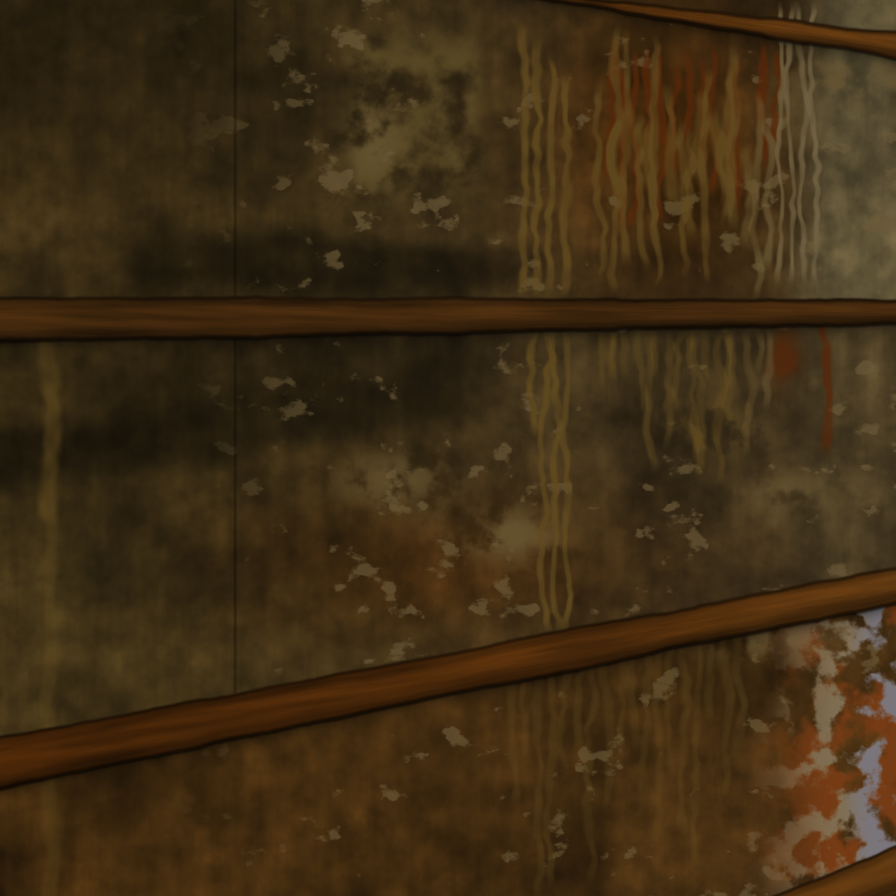
This texture is drawn by a WebGL 1 fragment shader. Its source:

```glsl
precision highp float;
// A dim, weathered wall crossed by sloping timber beams, with mineral drips and rust.
// Soft stains set the broad tones, layered value noise adds grime and chipped paint,
// looped wobbling streaks form the drips, and linear bands carve the beams.
uniform vec2 u_resolution;

float hash(vec2 p) {
  vec3 q = fract(p.xyx * 0.1031);
  q += dot(q, q.yzx + 33.33);
  return fract((q.x + q.y) * q.z);
}

float noise(vec2 p) {
  vec2 i = floor(p), f = fract(p);
  f = f * f * (3.0 - 2.0 * f);
  return mix(mix(hash(i), hash(i + vec2(1, 0)), f.x),
             mix(hash(i + vec2(0, 1)), hash(i + vec2(1, 1)), f.x), f.y);
}

float fbm(vec2 p) {
  float sum = 0.0, amp = 0.52;
  for (int i = 0; i < 5; i++) {
    sum += amp * noise(p);
    p = mat2(1.6, 1.2, -1.2, 1.6) * p + 7.3;
    amp *= 0.5;
  }
  return sum;
}

float band(float v, float lo, float hi, float soft) {
  return smoothstep(lo - soft, lo + soft, v) * (1.0 - smoothstep(hi - soft, hi + soft, v));
}

// Soft elliptical stain
float stain(vec2 p, float x, float y, float rx, float ry) {
  vec2 d = (p - vec2(x, y)) / vec2(rx, ry);
  return exp(-dot(d, d));
}

// Vertical wobbling run of mineral or rust
float drip(vec2 p, float x, float bottom, float top, float width) {
  float bend = 0.013 * (noise(vec2(x * 191.0, p.y * 23.0)) - 0.5)
             + 0.005 * (noise(vec2(x * 97.0, p.y * 75.0)) - 0.5);
  float w = width * (0.5 + noise(vec2(p.y * 38.0, x * 157.0)));
  float core = 1.0 - smoothstep(w * 0.3, w + 0.0015, abs(p.x - x - bend));
  return core * band(p.y, bottom, top, 0.012) * (0.5 + 0.5 * noise(p * vec2(90, 55)));
}

// Timber between two edges, with dark seams and a shadow
vec3 beam(vec3 wall, vec2 p, float lo, float hi, vec3 wood) {
  float wear = 0.005 * (fbm(vec2(p.x * 24.0, lo * 3.0)) - 0.5);
  lo += wear;
  hi -= wear;
  float t = (p.y - lo) / max(hi - lo, 0.002);
  float grain = fbm(vec2(p.x * 9.0, t * 5.0 + p.x * 2.0));
  float light = 0.62 + 0.38 * smoothstep(0.0, 0.55, t) - 0.22 * smoothstep(0.65, 1.0, t);
  wall *= 1.0 - 0.5 * exp(-abs(p.y - lo) * 130.0);
  wall = mix(wall, wood * light * (0.65 + 0.75 * grain), band(p.y, lo, hi, 0.0015));
  return wall * (1.0 - 0.5 * band(p.y, lo - 0.002, lo + 0.003, 0.002)
                     - 0.4 * band(p.y, hi - 0.003, hi + 0.001, 0.002));
}

void main() {
  vec2 p = gl_FragCoord.xy / u_resolution;
  float grime = fbm(p * 8.0), fine = fbm(p * 45.0 + 3.0);
  vec2 q = p + 0.05 * (vec2(grime, fbm(p * 8.0 + 19.0)) - 0.5);
  float beamTop = 0.177 + 0.189 * p.x, beamBottom = 0.12 + 0.207 * p.x;
  float upper = step(0.65, p.y), under = 1.0 - step(beamBottom, p.y);
  float middle = (1.0 - upper) * (1.0 - under);

  // Broad wall tones
  vec3 col = mix(vec3(0.19, 0.145, 0.065), vec3(0.23, 0.18, 0.1), smoothstep(0.1, 0.9, p.x));
  col = mix(col, vec3(0.24, 0.19, 0.09), 0.7 * stain(q, 0.12, 0.34, 0.2, 0.13));
  col = mix(col, vec3(0.25, 0.19, 0.09), 0.6 * stain(q, 0.08, 0.75, 0.2, 0.08));
  col = mix(col, vec3(0.26, 0.15, 0.045), 0.65 * stain(q, 0.5, 0.37, 0.24, 0.08));
  col = mix(col, vec3(0.27, 0.15, 0.035), upper * 0.85 * stain(q, 0.75, 0.85, 0.14, 0.2));
  col = mix(col, vec3(0.34, 0.3, 0.2), (upper + middle * 0.25) * 0.9 * smoothstep(0.86, 0.94, q.x));
  col = mix(col, vec3(0.25, 0.155, 0.05), under * 0.75);

  // Dark damp bands
  float ridge = 0.755 - 0.14 * abs(q.x - 0.33);
  col *= 1.0 - 0.4 * band(q.y, 0.68, ridge, 0.018) * band(q.x, 0.14, 0.6, 0.05);
  col *= 1.0 - 0.35 * band(q.y - 0.16 * q.x, 0.455, 0.52, 0.02) * band(q.x, -0.1, 0.5, 0.08);
  col *= 1.0 - 0.25 * stain(q, 0.15, 0.93, 0.2, 0.12);
  col *= (0.55 + 0.9 * grime) * (0.72 + 0.56 * fine) * (0.85 + 0.3 * fbm(p * vec2(65, 7)));

  // Pale paint and scattered chips
  float window = band(q.x, 0.4, 0.54, 0.012) * band(q.y, 0.79, 0.96, 0.025);
  col = mix(col, vec3(0.34, 0.28, 0.14), window * smoothstep(0.38, 0.7, mix(grime, fine, 0.5)));
  float pale = stain(q, 0.575, 0.41, 0.055, 0.025) + 0.7 * stain(q, 0.45, 0.465, 0.06, 0.025)
             + 0.8 * stain(q, 0.42, 0.84, 0.03, 0.05) + 0.7 * stain(q, 0.89, 0.45, 0.05, 0.025)
             + stain(q, 0.96, 0.915, 0.06, 0.02) + under * stain(p, 0.86, 0.285, 0.07, 0.018);
  col = mix(col, vec3(0.4, 0.33, 0.19), min(pale, 0.9) * smoothstep(0.3, 0.65, fine));
  float chip = smoothstep(0.68, 0.78, fbm(p * vec2(32, 44) + 51.0));
  col = mix(col, vec3(0.42, 0.35, 0.22), chip * 0.65 * smoothstep(0.15, 0.4, p.x));

  // Panel seam and crusted corner
  col *= 1.0 - 0.3 * band(p.x, 0.261, 0.264, 0.0015) * step(beamTop, p.y);
  float crust = under * smoothstep(0.83, 0.94, q.x);
  col = mix(col, vec3(0.46, 0.23, 0.08), crust * smoothstep(0.4, 0.6, fbm(p * 23.0 + 8.0)));
  vec3 lime = mix(vec3(0.5, 0.43, 0.32), vec3(0.48, 0.46, 0.48), smoothstep(0.94, 0.98, q.x));
  col = mix(col, lime, crust * smoothstep(0.48, 0.65, fbm(p * 38.0 + 29.0)));

  // Mineral and rust drips
  float mineral = 0.0, rust = 0.0;
  for (int i = 0; i < 18; i++) {
    float k = float(i), r = hash(vec2(k, 4.7)), s = hash(vec2(k, 18.3));
    float x = 0.665 + 0.0108 * (k + r);
    mineral += upper * 0.8 * drip(p, x, 0.67 + 0.14 * s, 0.97 - 0.14 * r, 0.004 + 0.004 * s);
    mineral += middle * 0.55 * drip(p, x, 0.59 - 0.23 * s * r, 0.627, 0.005);
    mineral += under * 0.35 * drip(p, 0.57 + 0.015 * k, 0.2 * r, 0.24 + 0.005 * k, 0.005);
    rust += upper * drip(p, x + 0.008, 0.74 + 0.13 * r, 0.95 - 0.04 * s, 0.004);
  }
  for (int i = 0; i < 4; i++) {
    float k = float(i);
    mineral += upper * drip(p, 0.583 + 0.016 * k, 0.675, 0.97 - 0.02 * k, 0.005);
    mineral += middle * drip(p, 0.596 + 0.012 * k, 0.52 - 0.22 * step(0.5, k), 0.625, 0.004);
    mineral += upper * drip(p, 0.872 + 0.012 * k, 0.69, 0.99, 0.003);
  }
  mineral += 0.65 * drip(p, 0.055, 0.42, 0.65, 0.014) + 0.4 * drip(p, 0.055, -0.1, 0.44, 0.011);
  mineral += 0.6 * stain(q, 0.8, 0.52, 0.045, 0.025) * smoothstep(0.4, 0.6, fine);
  rust += drip(p, 0.922, 0.5, 0.66, 0.006) + stain(q, 0.875, 0.6, 0.015, 0.025);
  col = mix(col, vec3(0.34, 0.15, 0.035), min(rust, 0.75));
  vec3 pearl = mix(vec3(0.38, 0.29, 0.12), vec3(0.45, 0.39, 0.27), smoothstep(0.8, 0.9, p.x));
  col = mix(col, pearl, min(mineral, 0.85));

  // Timber beams
  vec3 wood = mix(vec3(0.27, 0.14, 0.03), vec3(0.34, 0.2, 0.06), p.x * p.x);
  col = beam(col, p, 0.618 + 0.02 * p.x, 0.669 - 0.003 * p.x, vec3(0.25, 0.15, 0.05));
  col = beam(col, p, beamBottom, beamTop, wood);
  col = beam(col, p, 1.102 - 0.167 * p.x, 1.075 - 0.111 * p.x, wood);
  col = beam(col, p, -0.41 + 0.41 * p.x, -0.338 + 0.393 * p.x, wood);
  gl_FragColor = vec4(col, 1.0);
}
```
